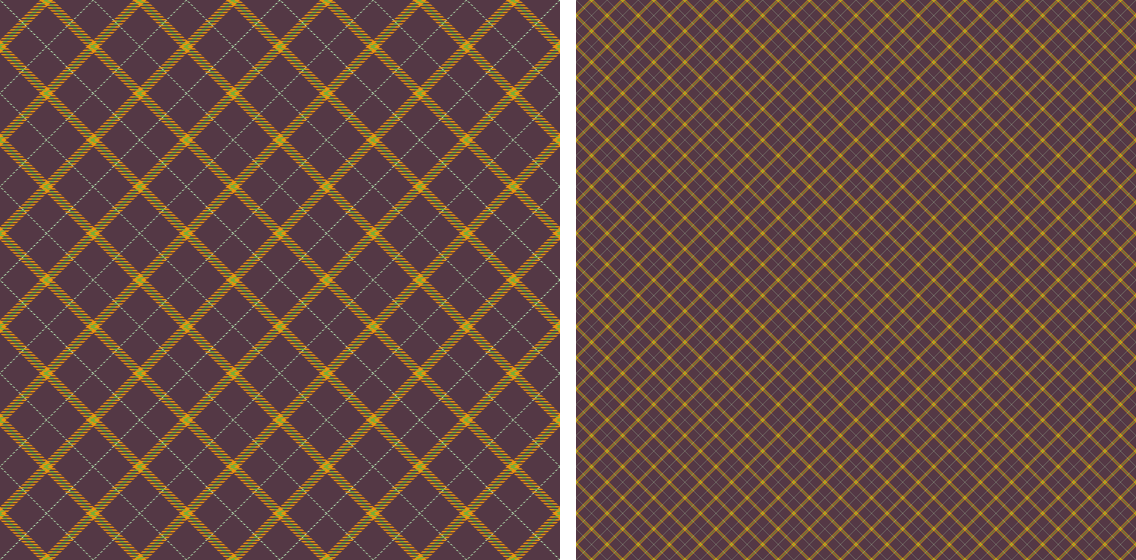
Left, the tile; right, the same tile 3 across and 3 down.
Write a WebGL 2 fragment shader that draws this pattern.

```glsl
#version 300 es
precision highp float;
// Diagonal twill tartan: orange bands with a green core and thin pale lines
// on a plum ground. Two sets of threads cross at 45 degrees, and horizontal
// twill rows choose which set lies on top. All edges are box filtered.

uniform vec2 u_resolution;
out vec4 fragColor;

// Layout: whole numbers, so the cloth tiles
const float REPEATS = 6.0;        // repeats across and down
const float THREADS = 64.0;       // threads in one repeat of a set
const float TWILL_ROWS = 32.0;    // twill rows in one repeat
const float ROW_DUTY = 0.5;       // part of a row showing the first set
const float ROW_PHASE = 0.0;

// Widths as fractions of one repeat
const float BAND_WIDTH = 9.0 / THREADS;
const float CORE_WIDTH = 3.0 / THREADS;
const float LINE_WIDTH = 1.0 / THREADS;
const float BAND_CENTER = 0.5;
const float LINE_CENTER = 0.0;

const vec3 PLUM = vec3(0.33, 0.22, 0.27);
const vec3 ORANGE = vec3(0.93, 0.58, 0.05);
const vec3 GREEN = vec3(0.44, 0.69, 0.22);
const vec3 PALE = vec3(0.68, 0.86, 0.67);

// Integral of a unit-period pulse that is on for the first part of each period
float pulseIntegral(float x, float duty) {
    return floor(x) * duty + min(fract(x), duty);
}

// Mean of the pulse over a footprint centred on x
float filteredPulse(float x, float duty, float footprint) {
    float halfWidth = 0.5 * footprint;
    return (pulseIntegral(x + halfWidth, duty)
          - pulseIntegral(x - halfWidth, duty)) / footprint;
}

// Coverage of a repeating stripe with a given centre and width
float stripe(float x, float center, float width, float footprint) {
    return filteredPulse(x - center + 0.5 * width, width, footprint);
}

// Colour order of one set of threads
vec3 threadColor(float x, float footprint) {
    vec3 color = PLUM;
    color = mix(color, ORANGE, stripe(x, BAND_CENTER, BAND_WIDTH, footprint));
    color = mix(color, GREEN, stripe(x, BAND_CENTER, CORE_WIDTH, footprint));
    return mix(color, PALE, stripe(x, LINE_CENTER, LINE_WIDTH, footprint));
}

void main() {
    vec2 cell = gl_FragCoord.xy / u_resolution * REPEATS;
    vec2 pixel = REPEATS / u_resolution;
    float diagonalFootprint = length(pixel);

    // The two diagonal thread sets
    vec3 falling = threadColor(cell.x + cell.y, diagonalFootprint);
    vec3 rising = threadColor(cell.x - cell.y, diagonalFootprint);

    // Twill rows interlace the sets
    float onTop = filteredPulse(cell.y * TWILL_ROWS + ROW_PHASE, ROW_DUTY,
                                pixel.y * TWILL_ROWS);
    fragColor = vec4(mix(rising, falling, onTop), 1.0);
}
```
